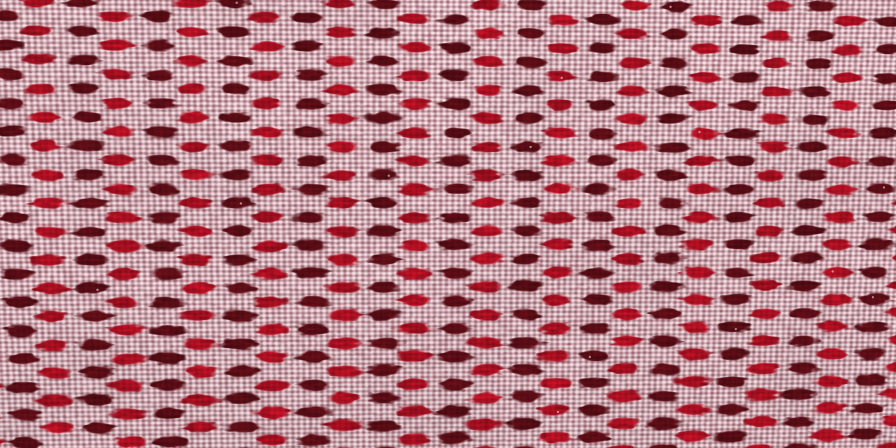
Write a Shadertoy shader that draws this texture.

```glsl
// Pale pink woven mesh with staggered columns of dark and bright red oval stitches.

#define PITCH vec2(0.161, 0.062)      // stitch column and row spacing, in canvas heights
#define STITCH vec2(0.0335, 0.0125)   // half width and half height of a stitch
#define RED_SHIFT 0.43                // red column offset, in column pitches
#define MESH vec2(12.0, 6.0)          // mesh cells per stitch pitch
#define FRAY 0.42                     // raggedness of the stitch ends
#define DARK_RED vec3(0.36, 0.05, 0.085)
#define BRIGHT_RED vec3(0.67, 0.06, 0.13)
#define THREAD vec3(0.95, 0.86, 0.88)
#define HOLE vec3(0.61, 0.41, 0.45)

const float TAU = 6.2831853;

float hash(vec2 p) {
    vec3 q = fract(vec3(p.xyx) * 0.1031);
    q += dot(q, q.yzx + 33.33);
    return fract((q.x + q.y) * q.z);
}

float noise(vec2 p) {
    vec2 i = floor(p), f = fract(p);
    f = f * f * (3.0 - 2.0 * f);
    return mix(mix(hash(i), hash(i + vec2(1, 0)), f.x),
               mix(hash(i + vec2(0, 1)), hash(i + vec2(1, 1)), f.x), f.y);
}

// Slightly stretched cloth: canvas position to (column, row) coordinates
vec2 clothCoord(vec2 p) {
    float d = p.y - 0.578;
    float x = p.x - 0.0576 * (p.x - 0.911) * d;
    float t = (x - 0.031) / 0.168;
    return vec2(t + 0.0037 * t * t, d / (0.0638 - 0.00104 * p.x + 0.0015 * d));
}

// Crossing threads around staggered diamond holes; 0 in a hole, 1 on a thread
float meshLight(vec2 cloth) {
    vec2 wave = cos(TAU * cloth * MESH);
    float grain = noise(cloth * MESH * 1.7) - 0.5;
    return clamp(0.55 + 0.27 * (wave.x + wave.y) + 0.35 * grain, 0.0, 1.0);
}

void mainImage(out vec4 fragColor, in vec2 fragCoord) {
    vec2 p = fragCoord / iResolution.y;
    vec2 cloth = clothCoord(p);
    float light = meshLight(cloth);

    // Base cloth with broad, faint shading
    vec3 color = mix(HOLE, THREAD, light);
    color *= 0.97 + 0.05 * p.y + 0.04 * (noise(p * 5.0) - 0.5);

    float fray = noise(cloth * MESH * vec2(0.8, 1.6) + 40.0) - 0.5;
    float blur = 0.14 + 0.5 / (iResolution.y * STITCH.y);

    // Dark columns first, then red columns
    for (int i = 0; i < 2; i++) {
        float kind = float(i);
        vec2 cell = cloth - vec2(RED_SHIFT * kind, 0.0);
        float column = floor(cell.x + 0.5);
        cell.y -= 0.5 * mod(column + kind, 2.0);
        vec2 id = vec2(column, floor(cell.y + 0.5));
        vec2 seed = id + vec2(17.0 + 50.0 * kind, 60.0);

        // Each stitch varies in place and size, growing towards the bottom
        vec2 jitter = vec2(hash(seed), hash(seed + 9.3)) - 0.5;
        vec2 local = (cell - id) * PITCH - jitter * vec2(0.005, 0.003);
        vec2 size = STITCH * (1.07 - 0.14 * p.y);
        size *= 1.0 + 0.14 * (vec2(hash(seed + 3.1), hash(seed + 5.7)) - 0.5);
        vec2 q = abs(local / size);
        float edge = length(q) + FRAY * fray * (0.4 + q.x);
        float cover = 1.0 - smoothstep(1.0 - blur, 1.0 + blur, edge);

        // Yarn texture and a rare pale speck
        vec3 yarn = mix(DARK_RED, BRIGHT_RED, kind);
        yarn *= 0.86 + 0.2 * light + 0.12 * jitter.x + 0.25 * fray;
        vec2 speckAt = jitter.yx * vec2(0.03, 0.01);
        float speck = 1.0 - smoothstep(0.001, 0.004, length(local - speckAt));
        yarn = mix(yarn, THREAD, 0.6 * speck * step(0.95, hash(seed + 21.0)));
        color = mix(color, yarn, cover);
    }
    fragColor = vec4(clamp(color, 0.0, 1.0), 1.0);
}
```
